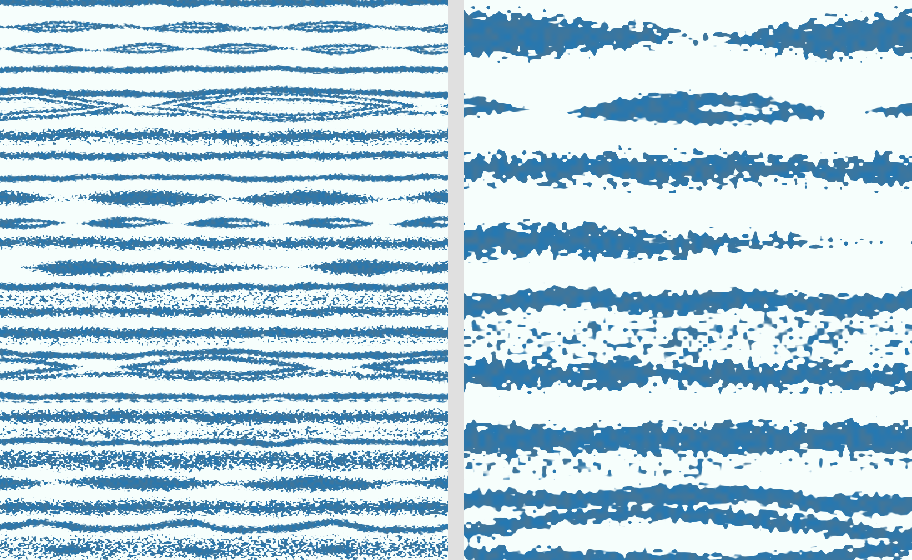
Left, the full canvas; right, a detail of the centre.
This pattern is drawn by a WebGL 1 fragment shader. Its source:

```glsl
precision highp float;
// Hand-printed horizontal stripes: grainy blue rows on pale paper, made of
// wandering bands, rows of pointed lenses (solid, hollow or ringed) and dust.
// Each row gives a signed depth that fine noise erodes before thresholding.

uniform vec2 u_resolution;

#define UNITS 768.0                    // canvas height in layout units
#define GRAIN_SIZE vec2(2.3, 1.8)      // speckle size in layout units
#define WANDER 2.2                     // vertical drift of the rows
#define SWELL 0.5                      // variation in band thickness
#define JITTER 0.04                    // lens shift, as a share of the period
#define PAPER vec3(0.965, 0.995, 0.988)
#define INK vec3(0.14, 0.47, 0.70)
#define INK_GREY vec3(0.27, 0.46, 0.59)

// State shared by the row functions
vec2 p;        // position in layout units, y downwards
float grain;   // fine noise at p
float soft;    // edge smoothing width
float ink;     // coverage so far

float hash(vec2 c) {
  vec3 q = fract(c.xyx * 0.1031);
  q += dot(q, q.yzx + 33.33);
  return fract((q.x + q.y) * q.z);
}

float noise(vec2 v) {
  vec2 c = floor(v), f = fract(v);
  f = f * f * (3.0 - 2.0 * f);
  return mix(mix(hash(c), hash(c + vec2(1, 0)), f.x),
             mix(hash(c + vec2(0, 1)), hash(c + vec2(1, 1)), f.x), f.y);
}

// Lays down ink where the depth, eroded by grain, is positive
void stamp(float depth, float rough) {
  ink = max(ink, smoothstep(-soft, soft, depth + rough * (2.0 * grain - 1.0)));
}

// Distance from the slowly drifting centre line of a row
float offRow(float y) {
  return abs(p.y - y - WANDER * (2.0 * noise(vec2(p.x / 42.0, y * 0.13)) - 1.0));
}

// Smooth periodic bump used to bend a row
float bow(float period, float centre, float sharpness) {
  return pow(0.5 + 0.5 * cos(6.28319 * (p.x - centre) / period), sharpness);
}

void band(float y, float halfWidth, float rough) {
  float swell = 1.0 + SWELL * (noise(vec2(p.x / 20.0, y * 0.13 + 40.0)) - 0.5);
  stamp(halfWidth * swell - offRow(y), rough);
}

void dust(float y, float halfWidth, float density) {
  float d = offRow(y) / halfWidth;
  float threshold = 1.0 - density * (1.0 - d * d);
  ink = max(ink, smoothstep(threshold - 0.08, threshold + 0.08, grain));
}

// Depth inside a row of pointed lenses; size is half length and half height
float lens(float y, float period, float centre, vec2 size) {
  float id = floor((p.x - centre) / period + 0.5);
  float shift = JITTER * period * (hash(vec2(id + 50.0, y)) - 0.5);
  float u = (p.x - centre - id * period - shift) / size.x;
  return size.y * (1.0 - u * u) - offRow(y);
}

// Keeps only a wall along the rim of a shape
float hollow(float depth, float wall) {
  return wall - abs(depth - wall);
}

void upperRows() {
  band(3.0, 4.5, 2.0);
  band(38.0, 1.8, 2.2);
  stamp(hollow(lens(38.0, 184.0, 83.0, vec2(70, 7.5)), 2.0), 1.8);
  band(67.0, 0.7, 2.0);
  stamp(hollow(lens(67.0, 136.0, 61.0, vec2(57, 7.0)), 2.0), 1.6);
  band(95.0, 3.8, 1.8);
  // Great ringed lenses between two bowed lines
  float crest = bow(400.0, 390.0, 1.0);
  band(130.0 - 6.0 * crest, 4.0, 1.8);
  band(155.0 + 7.0 * crest, 1.5, 3.0);
  float depth = lens(146.0, 400.0, 388.0, vec2(190, 20));
  stamp(min(hollow(mod(depth, 7.0), 2.0), min(depth, 13.0 - depth)), 2.3);
  band(186.0, 5.5, 5.5);
  dust(189.0, 12.0, 0.38);
  band(214.0, 4.5, 3.0);
  band(244.0, 3.4, 1.8);
}

void middleRows() {
  stamp(lens(272.0, 222.0, 200.0, vec2(101, 9.5)), 4.5);
  dust(274.0, 3.0, 0.4);
  float core = lens(306.0, 143.0, 188.0, vec2(25, 3));
  stamp(min(lens(306.0, 143.0, 170.0, vec2(62, 7)), 1.0 - core), 1.8);
  band(333.0, 5.5, 5.0);
  // Long lenses, fat at the left with a thin tail
  stamp(lens(367.0, 390.0, 115.0, vec2(80, 10)), 4.0);
  stamp(lens(367.0, 390.0, 235.0, vec2(135, 6)), 4.2);
  band(394.0, 4.4, 2.5);
  dust(411.0, 13.0, 0.36);
  band(427.0, 5.2, 4.5);
  band(457.0, 6.2, 4.0);
  dust(468.0, 6.0, 0.28);
  // Hollow lenses between two lines that part around them
  float part = bow(325.0, 300.0, 1.0);
  band(488.0 - 4.0 * part, 4.2, 2.0);
  stamp(hollow(lens(503.0, 325.0, 300.0, vec2(138, 14)), 3.2), 2.6);
  band(514.0 + 5.0 * part, 2.6, 3.5);
}

void lowerRows() {
  band(544.0, 3.8, 1.8);
  stamp(lens(550.0, 20.0, 4.0, vec2(6, 1.2)), 1.6);
  band(572.0, 6.5, 6.0);
  dust(594.0, 10.0, 0.28 + 0.2 * bow(250.0, 110.0, 1.0));
  band(605.0 + 3.0 * bow(210.0, 150.0, 1.0), 3.8, 2.2);
  dust(632.0, 16.0, 0.72);
  stamp(lens(663.0, 235.0, 190.0, vec2(118, 9)), 4.5);
  band(696.0, 7.0, 7.0);
  band(725.0 - 9.0 * bow(200.0, 57.0, 3.0), 4.4, 2.6);
  dust(752.0, 20.0, 0.52);
  stamp(lens(755.0, 180.0, 96.0, vec2(38, 7)), 4.5);
}

void main() {
  p = gl_FragCoord.xy / u_resolution.y * UNITS;
  p.y = UNITS - p.y;
  grain = noise(p / GRAIN_SIZE);
  soft = 0.8 * UNITS / u_resolution.y;
  ink = 0.0;
  upperRows();
  middleRows();
  lowerRows();
  vec3 tint = mix(INK, INK_GREY, noise(p / 3.0 + 90.0));
  gl_FragColor = vec4(mix(PAPER, tint, ink), 1.0);
}
```
